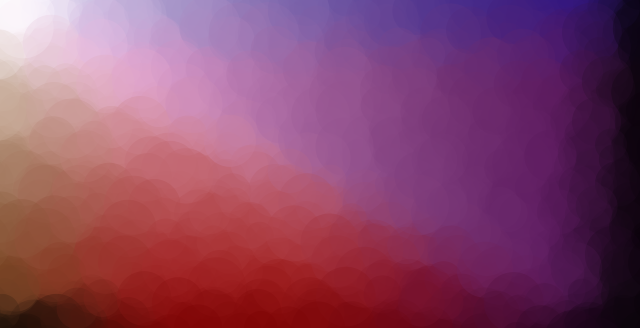
Give the GLSL for this background, as a WebGL 1 fragment shader.

```glsl
precision highp float;

uniform vec2 u_resolution;

#define CELL 0.096        // grid spacing of the discs, in canvas heights
#define MIN_RADIUS 0.45   // disc radius range, in cells
#define MAX_RADIUS 0.98
#define DISC_ALPHA 0.34
#define LAYERS 4
#define DIAGONAL 0.975    // where the warm and cool halves meet
#define GRAIN 0.014       // brightness variation between discs

vec3 hash3(vec2 p) {
  vec3 q = vec3(dot(p, vec2(127.1, 311.7)),
                dot(p, vec2(269.5, 183.3)),
                dot(p, vec2(419.2, 371.9)));
  return fract(sin(q) * 43758.5453);
}

// Fast start, slow finish
float easeOut(float t, float power) {
  return 1.0 - pow(1.0 - clamp(t, 0.0, 1.0), power);
}

// Violet half: blue along the top, magenta below
vec3 coolSide(vec2 uv) {
  vec3 blue = mix(vec3(0.97, 0.95, 1.0), vec3(0.20, 0.09, 0.50),
                  easeOut(uv.x / 0.9, 1.45));
  vec3 magenta = mix(vec3(0.95, 0.70, 0.88), vec3(0.36, 0.10, 0.37),
                     easeOut((uv.x - 0.15) / 0.75, 1.3));
  return mix(magenta, blue, smoothstep(0.72, 1.04, uv.y));
}

// Red half: tan at the left, wine at the right, pink near the diagonal
vec3 warmSide(vec2 uv) {
  float rise = clamp((uv.y - 0.2) / 0.8, 0.0, 1.0);
  vec3 sand = mix(vec3(0.48, 0.29, 0.15), vec3(1.0, 0.97, 0.92), pow(rise, 1.1));
  vec3 red = mix(vec3(0.57, 0.02, 0.02), vec3(0.91, 0.69, 0.72),
                 pow(min(uv.y / 0.8, 1.0), 1.1));
  vec3 color = mix(sand, red, smoothstep(-0.05, 0.28, uv.x));
  color = mix(color, vec3(0.34, 0.04, 0.24), smoothstep(0.42, 0.95, uv.x));
  float pink = smoothstep(-0.4, 0.0, uv.x + uv.y - DIAGONAL);
  return color + pink * vec3(0.0, 0.015, 0.07);
}

vec3 backdrop(vec2 uv) {
  uv = clamp(uv, 0.0, 1.0);
  float side = smoothstep(-0.17, 0.11, uv.x + uv.y - DIAGONAL);
  vec3 color = mix(warmSide(uv), coolSide(uv), side);

  // White glow in the upper left corner
  float glow = 1.0 - smoothstep(0.0, 0.24, length((uv - vec2(0.0, 1.0)) * vec2(1.4, 1.0)));
  color = mix(color, vec3(1.0), 0.85 * glow);

  // Dark right edge and lower edge
  float edgeStart = 0.84 + 0.05 * pow(uv.y, 4.0);
  color *= 1.0 - 0.9 * smoothstep(edgeStart, 1.025, uv.x);
  float lowest = mix(0.22, 0.86, smoothstep(0.0, 0.3, uv.x));
  lowest *= 1.0 - 0.45 * smoothstep(0.6, 0.95, uv.x);
  return color * mix(lowest, 1.0, smoothstep(-0.02, 0.16, uv.y));
}

void main() {
  vec2 p = gl_FragCoord.xy / u_resolution.y;
  vec2 canvas = vec2(u_resolution.x / u_resolution.y, 1.0);
  float soft = 0.6 / u_resolution.y;
  vec3 color = backdrop(p / canvas);

  // Translucent discs, each tinted by the backdrop at its centre
  for (int layer = 0; layer < LAYERS; layer++) {
    vec2 shift = vec2(0.37, 0.61) * float(layer);
    vec2 cell = floor(p / CELL + shift);
    // Upper rows first, so that lower discs overlap them like scales
    for (int row = 0; row < 3; row++) {
      for (int column = 0; column < 3; column++) {
        vec2 id = cell + vec2(float(column) - 1.0, 1.0 - float(row));
        vec3 random = hash3(id + 17.3 * float(layer));
        vec2 center = (id + random.xy - shift) * CELL;
        float radius = CELL * mix(MIN_RADIUS, MAX_RADIUS, random.z);
        float disc = 1.0 - smoothstep(-soft, soft, distance(p, center) - radius);
        vec3 tint = backdrop(center / canvas) + GRAIN * (2.0 * fract(random.z * 7.0) - 1.0);
        color = mix(color, tint, DISC_ALPHA * disc);
      }
    }
  }

  gl_FragColor = vec4(clamp(color, 0.0, 1.0), 1.0);
}
```
